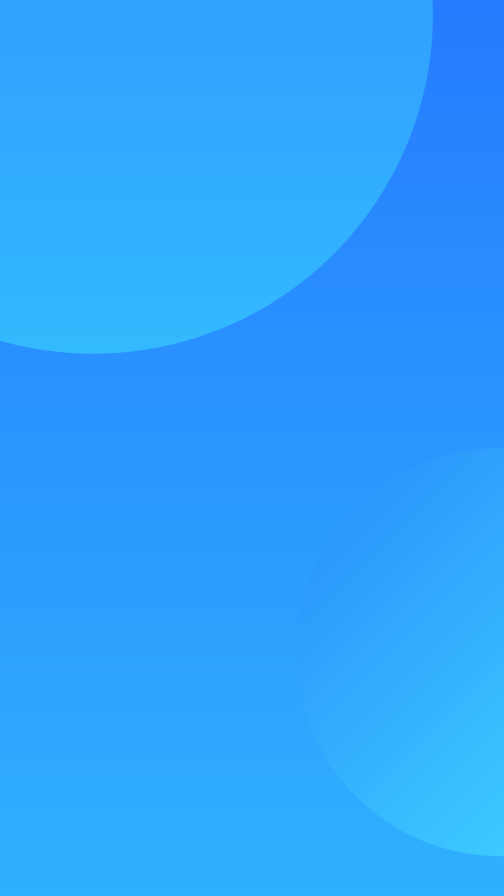
Reproduce this background procedurally as a Shadertoy shader.

```glsl
#define SKY_TOP vec3(0.145, 0.485, 0.995)
#define SKY_BOTTOM vec3(0.185, 0.693, 0.995)
#define BIG_DISC vec3(0.185, 1.750, 0.674)   // centre x, y, radius in canvas widths
#define BIG_TOP vec3(0.188, 0.630, 0.995)
#define BIG_BOTTOM vec3(0.200, 0.728, 0.995)
#define SMALL_DISC vec3(0.993, 0.484, 0.405)
#define SMALL_DARK vec3(0.170, 0.595, 0.990)
#define SMALL_LIGHT vec3(0.250, 0.825, 0.998)
#define LIGHT_DIRECTION vec2(0.707, -0.707)

// Antialiased coverage of a disc
float discMask(vec2 p, vec3 disc, float pixel) {
    float d = length(p - disc.xy) - disc.z;
    return 1.0 - smoothstep(-0.75 * pixel, 0.75 * pixel, d);
}

void mainImage(out vec4 fragColor, in vec2 fragCoord) {
    float pixel = 1.0 / iResolution.x;
    vec2 p = fragCoord * pixel;

    // Vertical backdrop
    vec3 color = mix(SKY_BOTTOM, SKY_TOP, fragCoord.y / iResolution.y);

    // Large upper disc, brighter towards its lower rim
    float drop = clamp((BIG_DISC.y - p.y) / BIG_DISC.z, 0.0, 1.0);
    color = mix(color, mix(BIG_TOP, BIG_BOTTOM, drop), discMask(p, BIG_DISC, pixel));

    // Small lower disc, lit along the diagonal
    vec2 local = (p - SMALL_DISC.xy) / SMALL_DISC.z;
    float lit = clamp(0.5 + 0.5 * dot(local, LIGHT_DIRECTION), 0.0, 1.0);
    color = mix(color, mix(SMALL_DARK, SMALL_LIGHT, lit), discMask(p, SMALL_DISC, pixel));

    fragColor = vec4(color, 1.0);
}
```
